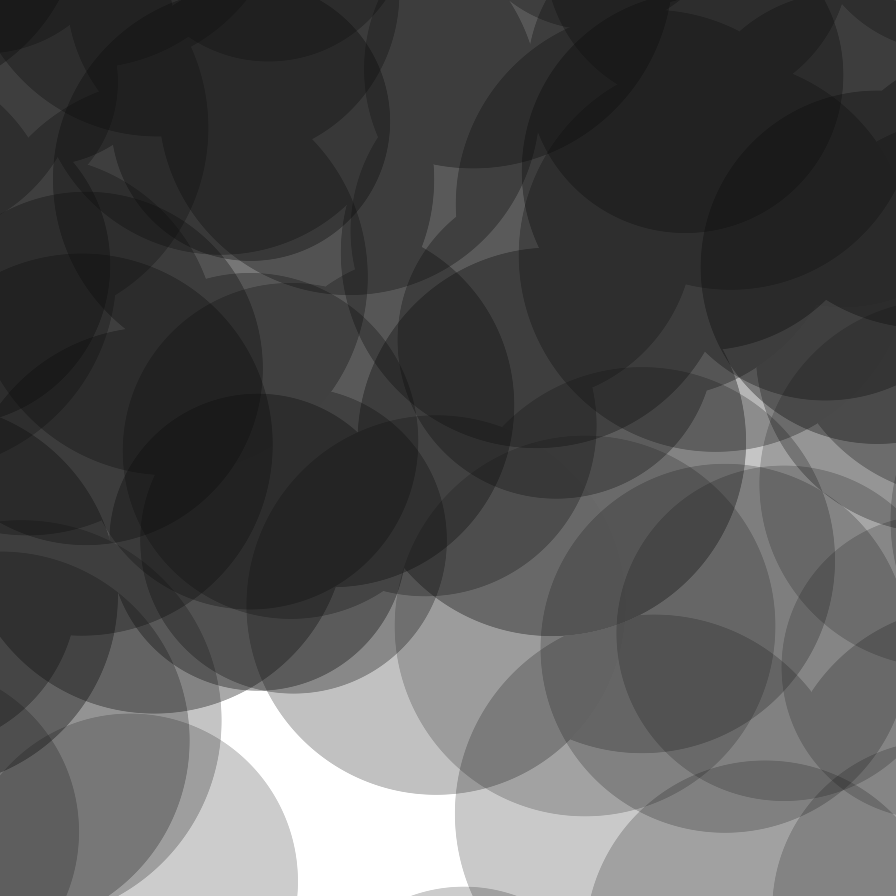
Reproduce this background procedurally as a Shadertoy shader.

```glsl
// Translucent dark sheets of merged discs on white, dense above and pale at lower right.

const int   SHEET_COUNT     = 7;
const int   DISCS_PER_SHEET = 12;
const float RADIUS_MIN      = 0.14;
const float RADIUS_MAX      = 0.225;
const vec2  FAINT_OPACITY   = vec2(0.17, 0.23);   // range at the pale end
const vec2  STRONG_OPACITY  = vec2(0.25, 0.38);   // range at the dense end
const vec2  DENSE_AXIS      = vec2(-0.35, 1.0);   // points from pale to dense
const vec2  DENSE_RAMP      = vec2(0.02, 0.34);   // span of change on that axis
const float MARGIN          = 0.20;   // scatter reaches this far past the canvas
const float JITTER          = 0.24;
const float CROWDING        = 0.60;   // below 1 gathers discs toward the top
const float PAPER           = 1.0;
const float INK             = 0.04;
const vec2  GAP_START       = vec2(0.29, 0.19);   // bare strip kept free of discs
const vec2  GAP_END         = vec2(0.47, 0.03);
const float GAP_WIDTH       = 0.016;
const float GAP_SPREAD      = 0.035;
const vec2  SCATTER_STEP    = vec2(0.75488, 0.56984);   // low-discrepancy sequence

uint scramble(uint n) {
    n = n * 747796405u + 2891336453u;
    n = ((n >> ((n >> 28u) + 4u)) ^ n) * 277803737u;
    return (n >> 22u) ^ n;
}

float hash(int index, uint channel) {
    uint n = scramble(uint(index) + scramble(channel));
    return float(n >> 8u) / 16777216.0;
}

vec2 closestOnSegment(vec2 p, vec2 a, vec2 b) {
    vec2 ab = b - a;
    return a + ab * clamp(dot(p - a, ab) / dot(ab, ab), 0.0, 1.0);
}

vec2 discCenter(int index, float radius) {
    // Even scatter, warped upward and loosened
    vec2 cell = fract(0.5 + float(index) * SCATTER_STEP);
    cell.y = pow(cell.y, CROWDING);
    vec2 center = mix(vec2(-MARGIN), vec2(1.0 + MARGIN), cell);
    center += JITTER * (vec2(hash(index, 1u), hash(index, 2u)) - 0.5);

    // Push discs off the bare strip
    vec2 nearest = closestOnSegment(center, GAP_START, GAP_END);
    vec2 away = center - nearest;
    float dist = max(length(away), 1e-4);
    float clearance = radius + GAP_WIDTH + GAP_SPREAD * hash(index, 3u);
    return nearest + away / dist * max(dist, clearance);
}

// Opacity of one sheet: its discs merge instead of darkening each other
float sheetOpacity(vec2 p, int sheet, float edge) {
    float strength = hash(sheet, 5u);
    float faint = mix(FAINT_OPACITY.x, FAINT_OPACITY.y, strength);
    float strong = mix(STRONG_OPACITY.x, STRONG_OPACITY.y, strength);
    float opacity = 0.0;
    for (int i = 0; i < DISCS_PER_SHEET; i++) {
        int index = sheet * DISCS_PER_SHEET + i;
        float radius = mix(RADIUS_MIN, RADIUS_MAX, sqrt(hash(index, 4u)));
        vec2 center = discCenter(index, radius);
        float density = smoothstep(DENSE_RAMP.x, DENSE_RAMP.y, dot(center, DENSE_AXIS));
        float d = length(p - center) - radius;
        float coverage = 1.0 - smoothstep(-edge, edge, d);
        opacity = max(opacity, mix(faint, strong, density) * coverage);
    }
    return opacity;
}

void mainImage(out vec4 fragColor, in vec2 fragCoord) {
    vec2 p = fragCoord / iResolution.xy;
    float edge = 0.5 / iResolution.y;
    float shade = PAPER;

    // Each sheet tints what lies beneath it
    for (int sheet = 0; sheet < SHEET_COUNT; sheet++) {
        shade = mix(shade, INK, sheetOpacity(p, sheet, edge));
    }

    fragColor = vec4(vec3(shade), 1.0);
}
```
